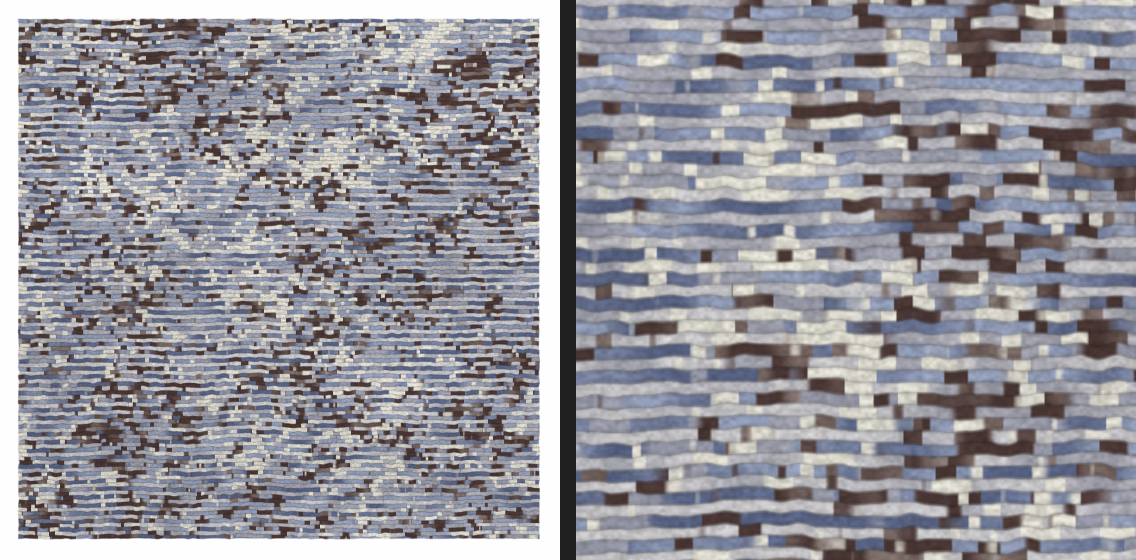
Left: the whole. Right: its middle third, enlarged.
This texture is drawn by a WebGL 2 fragment shader. Its source:

```glsl
#version 300 es
precision highp float;

uniform vec2 u_resolution;
out vec4 fragColor;

const vec2 RUG_MIN = vec2(0.033, 0.038);
const vec2 RUG_MAX = vec2(0.963, 0.966);
const float ROW_PITCH = 0.0072;
const float ROW_SOFTNESS = 0.2;
const float TUFT_EDGE = 0.03;
const float BROWN_LEVEL = 0.625;
const float CREAM_LEVEL = 0.645;
const float GRAIN = 0.26;

const vec3 BACKDROP = vec3(0.995);
const vec3 CREAM = vec3(0.81, 0.80, 0.76);
const vec3 PALE_GREY = vec3(0.73, 0.725, 0.735);
const vec3 LILAC_GREY = vec3(0.59, 0.59, 0.63);
const vec3 SOFT_BLUE = vec3(0.54, 0.58, 0.68);
const vec3 DEEP_BLUE = vec3(0.32, 0.36, 0.48);
const vec3 TAUPE = vec3(0.47, 0.41, 0.39);
const vec3 DARK_BROWN = vec3(0.27, 0.20, 0.19);

float hash(vec2 p) {
    vec3 q = fract(p.xyx * vec3(0.1031, 0.1030, 0.0973));
    q += dot(q, q.yzx + 33.33);
    return fract((q.x + q.y) * q.z);
}

float noise(vec2 p) {
    vec2 cell = floor(p);
    vec2 f = fract(p);
    f = f * f * (3.0 - 2.0 * f);
    float low = mix(hash(cell), hash(cell + vec2(1.0, 0.0)), f.x);
    float high = mix(hash(cell + vec2(0.0, 1.0)), hash(cell + 1.0), f.x);
    return mix(low, high, f.y);
}

// Noise along one row, independent of its neighbours
float rowNoise(float x, float row, float seed) {
    return noise(vec2(x + 17.0 * hash(vec2(row, seed)), row + seed));
}

// Short tufts gathered into clumps that span several rows
float tuftField(float x, float row, float frequency, float seed) {
    vec2 p = vec2(x, row * ROW_PITCH);
    float tuft = rowNoise(x * frequency, row, seed);
    float clump = noise(p * vec2(26.0, 44.0) + seed);
    float region = noise(p * vec2(6.0, 8.0) + seed * 1.7);
    return 0.48 * tuft + 0.3 * clump + 0.22 * region;
}

float mask(float level, float value) {
    return smoothstep(level - TUFT_EDGE, level + TUFT_EDGE, value);
}

// Colour of a single yarn row
vec3 yarn(float x, float row) {
    float blueRow = mod(row, 2.0);
    vec2 p = vec2(x, row * ROW_PITCH);
    float streak = rowNoise(x * 24.0, row, 211.0);
    float fade = noise(p * vec2(5.0, 8.0) + 61.0);
    float tone = 0.65 * streak + 0.35 * fade;

    vec3 grey = mix(LILAC_GREY, PALE_GREY, smoothstep(0.2, 0.65, tone));
    vec3 blue = mix(SOFT_BLUE, DEEP_BLUE, smoothstep(0.3, 0.7, tone));
    float washed = mask(0.73, rowNoise(x * 38.0, row, 307.0));
    blue = mix(blue, LILAC_GREY, 0.8 * washed);
    vec3 color = mix(grey, blue, blueRow);

    float brownField = tuftField(x, row, 72.0, 401.0);
    float brown = mask(BROWN_LEVEL + mix(0.03, -0.035, blueRow), brownField);
    float depth = rowNoise(x * 45.0, row, 503.0);
    vec3 brownTone = mix(TAUPE, DARK_BROWN, smoothstep(0.15, 0.65, depth + 0.2 * blueRow));
    color = mix(color, brownTone, brown);

    float creamField = tuftField(x, row, 88.0, 607.0);
    float cream = mask(CREAM_LEVEL + mix(-0.015, 0.02, blueRow), creamField);
    return mix(color, CREAM, cream);
}

vec3 rug(vec2 p, float pixel) {
    // Slightly wavering rows
    float waver = 0.006 * (noise(p * vec2(9.0, 5.0)) - 0.5)
                + 0.0032 * (noise(p * vec2(90.0, 70.0)) - 0.5);
    float rowPos = (p.y + waver) / ROW_PITCH + 8.0;
    float row = floor(rowPos - 0.5);
    float between = fract(rowPos - 0.5);
    float soft = min(0.5, max(ROW_SOFTNESS, 0.5 * pixel / ROW_PITCH));
    float blend = smoothstep(0.5 - soft, 0.5 + soft, between);
    vec3 color = mix(yarn(p.x, row), yarn(p.x, row + 1.0), blend);

    // Rounded pile with shaded grooves
    float across = abs(2.0 * fract(rowPos) - 1.0);
    color *= 1.05 - 0.2 * across * across * across;

    // Fibre grain and broad sheen
    float fibre = 0.6 * noise(p * vec2(260.0, 400.0)) + 0.4 * noise(p * vec2(470.0, 510.0) + 9.0);
    float sheen = noise(p * vec2(4.0, 6.0) + 83.0) - 0.5;
    return color * (1.0 + GRAIN * (fibre - 0.5) + 0.1 * sheen);
}

void main() {
    float pixel = 1.0 / min(u_resolution.x, u_resolution.y);
    vec2 uv = gl_FragCoord.xy / u_resolution;

    // Bounds with a faintly uneven outline
    vec2 fray = 0.002 * (vec2(noise(uv.yx * 110.0), noise(uv * 110.0 + 31.0)) - 0.5);
    vec2 outside = max(RUG_MIN - uv, uv - RUG_MAX) + fray;
    float edge = max(outside.x, outside.y);
    float coverage = 1.0 - smoothstep(-pixel, pixel, edge);

    fragColor = vec4(mix(BACKDROP, rug(uv, pixel), coverage), 1.0);
}
```
